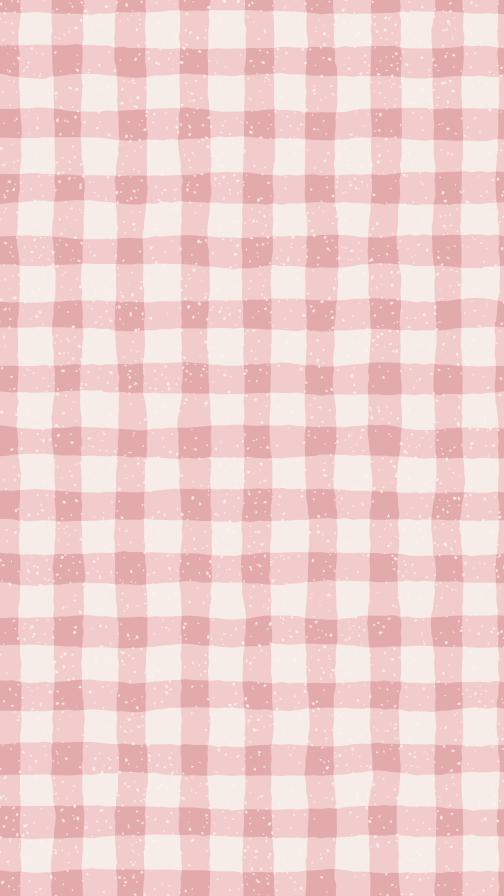
A Shadertoy shader for this pattern:

```glsl
// Hand-painted pink gingham: wobbly translucent stripes with scattered pale specks.

// All lengths are fractions of the canvas width unless noted.
const float PERIOD = 0.1258;               // stripe spacing
const float STRIPE = 0.457;                // stripe width, in periods
const vec2  OFFSET = vec2(0.568, -0.335);  // grid phase, in periods
const float WOBBLE = 0.042;                // slow edge drift, in periods
const float ROUGH  = 0.011;                // fine edge raggedness, in periods
const float SPECK_CELL = 0.0195;
const vec2  SPECK_RADIUS = vec2(0.0009, 0.0025);
const float SPECK_OPACITY = 0.85;

const vec3 CREAM = vec3(0.970, 0.928, 0.910);
const vec3 PINK  = vec3(0.948, 0.798, 0.800);
const vec3 ROSE  = vec3(0.892, 0.668, 0.670);
const vec3 SPECK = vec3(0.985, 0.950, 0.930);

float hash(vec2 p) {
    return fract(sin(dot(p, vec2(127.1, 311.7))) * 43758.5453);
}

// Smooth value noise in 0..1
float noise(vec2 p) {
    vec2 i = floor(p), f = fract(p);
    f = f * f * (3.0 - 2.0 * f);
    return mix(mix(hash(i), hash(i + vec2(1, 0)), f.x),
               mix(hash(i + vec2(0, 1)), hash(i + vec2(1, 1)), f.x), f.y);
}

// Displacement of one painted edge along its length
float edgeShift(float along, float seed) {
    float drift = noise(vec2(along * 1.3, seed)) * 2.0 - 1.0;
    float grain = noise(vec2(along * 8.0, seed + 57.0)) * 2.0 - 1.0;
    return WOBBLE * drift + ROUGH * grain;
}

// Coverage of a family of stripes; both coordinates are in periods
float stripes(float across, float along, float seed, float pixel) {
    float id = floor(across);
    float x = across - id - 0.5;
    float low  = -0.5 * STRIPE + edgeShift(along, seed + id * 2.0);
    float high =  0.5 * STRIPE + edgeShift(along, seed + id * 2.0 + 1.0);
    return clamp(0.5 + min(x - low, high - x) / pixel, 0.0, 1.0);
}

// Two rotated jittered grids of small, slightly elongated dots
float specks(vec2 p, float pixel) {
    float density = mix(0.12, 0.68, noise(p * 19.0 + 31.0));
    float cover = 0.0;
    for (int layer = 0; layer < 2; layer++) {
        float seed = float(layer) * 71.0 + 13.0;
        float turn = 0.4 + float(layer) * 0.9;
        vec2 q = mat2(cos(turn), sin(turn), -sin(turn), cos(turn)) * p / SPECK_CELL;
        vec2 id = floor(q);
        vec2 key = id + seed;
        vec2 center = 0.2 + 0.6 * vec2(hash(key + 3.7), hash(key + 9.2));
        vec2 d = (q - id - center) * SPECK_CELL;
        float angle = 6.2832 * hash(key + 5.1);
        float stretch = abs(dot(d, vec2(cos(angle), sin(angle))));
        float size = hash(key + 17.3);
        float radius = mix(SPECK_RADIUS.x, SPECK_RADIUS.y, size * size);
        float dist = length(d) - 0.3 * stretch - radius;
        float present = step(hash(key), density);
        cover = max(cover, present * clamp(0.5 - dist / pixel, 0.0, 1.0));
    }
    return cover;
}

void mainImage(out vec4 fragColor, in vec2 fragCoord) {
    float pixel = 1.0 / iResolution.x;
    vec2 p = fragCoord * pixel;
    vec2 grid = p / PERIOD - OFFSET;

    // Woven check: one layer is pink, two layers are rose
    float vertical   = stripes(grid.x, grid.y, 11.0, pixel / PERIOD);
    float horizontal = stripes(grid.y, grid.x, 211.0, pixel / PERIOD);
    vec3 color = mix(CREAM, PINK, max(vertical, horizontal));
    color = mix(color, ROSE, vertical * horizontal);

    // Worn paint
    color = mix(color, SPECK, SPECK_OPACITY * specks(p, pixel));
    fragColor = vec4(color, 1.0);
}
```
